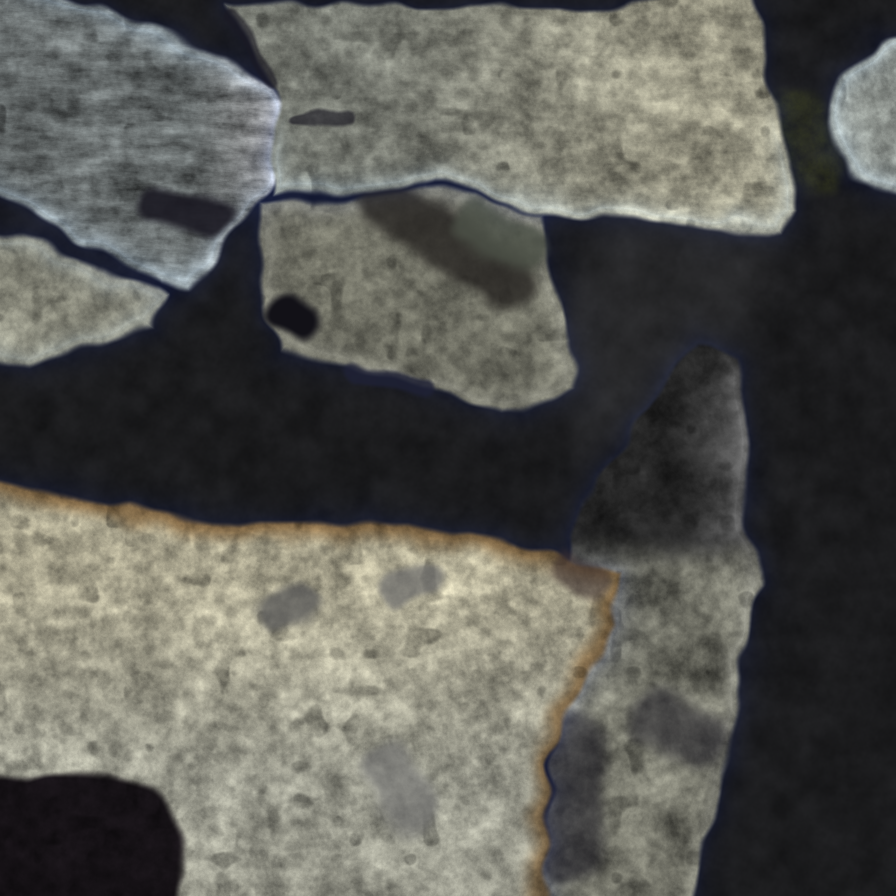
A WebGL 2 fragment shader for this texture:

```glsl
#version 300 es
precision highp float;
// Weathered stone slabs jutting over a deep shadow, with a pale block below.
// Slabs are noise-warped polygon distances with grain, a lit rim and a cool
// fringe; soft dark streaks add pits and cracks.
uniform vec2 u_resolution;
out vec4 fragColor;

const vec2 LEFT_SLAB[10] = vec2[](
  vec2(-.05,1.05), vec2(.07,1.01), vec2(.247,.935), vec2(.306,.902), vec2(.328,.857),
  vec2(.312,.805), vec2(.215,.681), vec2(.176,.684), vec2(.104,.722), vec2(-.05,.815));
const vec2 LEFT_LEDGE[10] = vec2[](
  vec2(-.05,.765), vec2(0,.742), vec2(.05,.728), vec2(.11,.695), vec2(.186,.672),
  vec2(.17,.64), vec2(.12,.62), vec2(.06,.602), vec2(.03,.595), vec2(-.05,.61));
const vec2 TOP_SLAB[10] = vec2[](
  vec2(.255,.992), vec2(.7,.992), vec2(.84,1.02), vec2(.86,.9), vec2(.887,.765),
  vec2(.866,.742), vec2(.6,.763), vec2(.488,.796), vec2(.305,.782), vec2(.31,.9));
const vec2 HANGING[10] = vec2[](
  vec2(.29,.77), vec2(.48,.79), vec2(.605,.76), vec2(.615,.69), vec2(.64,.625),
  vec2(.638,.565), vec2(.56,.54), vec2(.42,.585), vec2(.31,.605), vec2(.293,.69));
const vec2 BLOCK[10] = vec2[](
  vec2(-.05,.475), vec2(.13,.436), vec2(.26,.417), vec2(.46,.417), vec2(.692,.36),
  vec2(.684,.3), vec2(.645,.232), vec2(.61,.14), vec2(.61,-.05), vec2(-.05,-.05));
const vec2 FLANK[10] = vec2[](
  vec2(.64,.4), vec2(.67,.47), vec2(.78,.62), vec2(.82,.6), vec2(.833,.52),
  vec2(.828,.44), vec2(.847,.34), vec2(.81,.16), vec2(.765,-.05), vec2(.6,-.05));

const vec3 PIT = vec3(.1, .095, .13), COOL_RIM = vec3(.16, .19, .22);

float hash(vec2 p) { return fract(sin(dot(p, vec2(127.1, 311.7))) * 43758.5); }

float noise(vec2 p) {
  vec2 i = floor(p), f = fract(p);
  f = f * f * (3. - 2. * f);
  return mix(mix(hash(i), hash(i + vec2(1, 0)), f.x),
             mix(hash(i + vec2(0, 1)), hash(i + 1.), f.x), f.y);
}

float fbm(vec2 p) {
  float sum = 0., amp = .45;
  for (int i = 0; i < 5; i++) {
    sum += amp * noise(p);
    p = mat2(1.6, 1.2, -1.2, 1.6) * p + 7.3;
    amp *= .58;
  }
  return sum;
}

// Signed distance to a closed polygon, negative inside
float polygon(vec2 p, vec2 v[10]) {
  float d = 9., s = 1.;
  for (int i = 0, j = 9; i < 10; j = i, i++) {
    vec2 e = v[j] - v[i], w = p - v[i];
    vec2 b = w - e * clamp(dot(w, e) / dot(e, e), 0., 1.);
    d = min(d, dot(b, b));
    bvec3 c = bvec3(p.y >= v[i].y, p.y < v[j].y, e.x * w.y > e.y * w.x);
    if (all(c) || all(not(c))) s = -s;
  }
  return s * sqrt(d);
}

// Soft spot drawn out between two ends
float streak(vec2 p, vec4 ends, float radius) {
  vec2 e = ends.zw - ends.xy, w = p - ends.xy;
  float d = length(w - e * clamp(dot(w, e) / dot(e, e), 0., 1.));
  return 1. - smoothstep(radius * .55, radius * 1.2, d);
}

void stain(inout vec3 col, vec2 p, vec4 ends, float radius, vec3 tint, float a) {
  col = mix(col, tint, a * streak(p, ends, radius));
}

// Cool fringe outside, grainy stone inside, rim along the edge
void layStone(inout vec3 col, float d, vec3 tint, vec3 rim, float grain) {
  vec3 fringe = vec3(-.01, .005, .07) * exp(-max(d, 0.) * 90.);
  vec3 stone = tint * grain + rim * exp(-abs(d + .008) * 110.);
  col = mix(col + fringe, stone, 1. - smoothstep(-.004, .004, d));
}

void main() {
  vec2 p = gl_FragCoord.xy / u_resolution;
  vec2 q = p + .014 * (vec2(noise(p * 34.), noise(p * 34. + 50.)) - .5);

  // Grain: mottling, grit, scattered pits and thin layers
  float mottle = fbm(p * 24.), grit = fbm(p * 85. + 9.);
  float pits = smoothstep(.7, .86, noise(p * 48. + 3.)) * smoothstep(.4, .65, mottle);
  float grain = .35 + .65 * (mottle + grit) - .3 * pits;
  float layers = fbm(vec2(p.x * 18. + p.y * 8., p.y * 75.)) - .5;

  // Deep shadow with faint dust
  vec3 col = vec3(.105, .106, .112) * (.65 + .7 * fbm(p * 40.));
  col += .05 * streak(q, vec4(.77, .73, .7, .6), .11);
  col += vec3(.1, .11, .01) * grit * streak(q, vec4(.89, .87, .91, .81), .035);

  // Right flank, dimmed above the shadow line
  float lit = 1. - smoothstep(.36, .405, p.y + .03 * (mottle - .5));
  float glow = smoothstep(.74, .83, p.x) * (1. - smoothstep(.56, .62, p.y));
  vec3 flank = mix(vec3(.15 + .09 * glow), vec3(.42, .42, .38), lit);
  layStone(col, polygon(q, FLANK), flank, vec3(.13 * glow), grain + .6 * (mottle - .5));
  stain(col, q, vec4(.735, .2, .78, .18), .035, PIT, .55);
  stain(col, q, vec4(.64, .17, .635, .05), .04, PIT, .55);

  // Pale block, warm along its upper edge, with stains and a hollow
  float d = polygon(q, BLOCK);
  vec3 pale = mix(vec3(.6, .6, .55), vec3(.67, .65, .56), smoothstep(.1, .4, p.y));
  pale *= mix(vec3(.62, .52, .42), vec3(1), smoothstep(0., .03, -d));
  layStone(col, d, pale, vec3(.07, .05, .02), grain);
  stain(col, q, vec4(.305, .32, .335, .328), .023, vec3(.35), .75);
  stain(col, q, vec4(.445, .345, .475, .355), .022, vec3(.42), .7);
  stain(col, q, vec4(.435, .14, .46, .1), .035, vec3(.43), .65);
  stain(col, q, vec4(.635, .365, .66, .35), .022, vec3(.25, .2, .19), .6);
  vec2 b = abs(q - vec2(.05, .04)) - vec2(.07, .015);
  d = length(max(b, 0.)) - .08;
  col = mix(col, vec3(.085, .07, .085) * grain, 1. - smoothstep(-.006, .006, d));

  // Hanging stone, shaded beneath the slab
  layStone(col, polygon(q, HANGING), vec3(.43, .43, .385), vec3(.09), grain);
  stain(col, q, vec4(.43, .775, .565, .69), .034, vec3(.15, .14, .13), .8);
  stain(col, q, vec4(.53, .75, .59, .72), .026, vec3(.3, .32, .28), .8);
  stain(col, q, vec4(.322, .648, .338, .635), .023, PIT * .7, 1.);
  stain(col, q, vec4(.4, .583, .47, .568), .013, vec3(.12, .13, .21), .8);

  // Left ledge and layered bluish slab
  layStone(col, polygon(q, LEFT_LEDGE), vec3(.5, .5, .45), COOL_RIM * .6, grain);
  vec3 slate = mix(vec3(.39, .41, .41), vec3(.53), smoothstep(.2, .32, p.x));
  layStone(col, polygon(q, LEFT_SLAB), slate, COOL_RIM, grain + 1.1 * layers);
  stain(col, q, vec4(.175, .77, .24, .755), .021, PIT, .9);

  // Top slab, paler to the right, with thin cracks
  vec3 slab = mix(vec3(.45, .46, .43), vec3(.58, .57, .5), smoothstep(.35, .8, p.x));
  vec3 rim = COOL_RIM * (1. - smoothstep(.78, .9, p.y));
  layStone(col, polygon(q, TOP_SLAB), slab, rim, grain + .4 * layers);
  stain(col, q, vec4(.33, .865, .39, .872), .008, PIT, .65);
  stain(col, q, vec4(.26, .98, .305, .91), .009, PIT, .65);

  // Stone at the right border
  d = .09 * length((q - vec2(1.03, .87)) / vec2(.105, .09)) - .09;
  layStone(col, d, vec3(.54, .56, .54), COOL_RIM, grain);

  fragColor = vec4(clamp(col, 0., 1.), 1);
}
```
